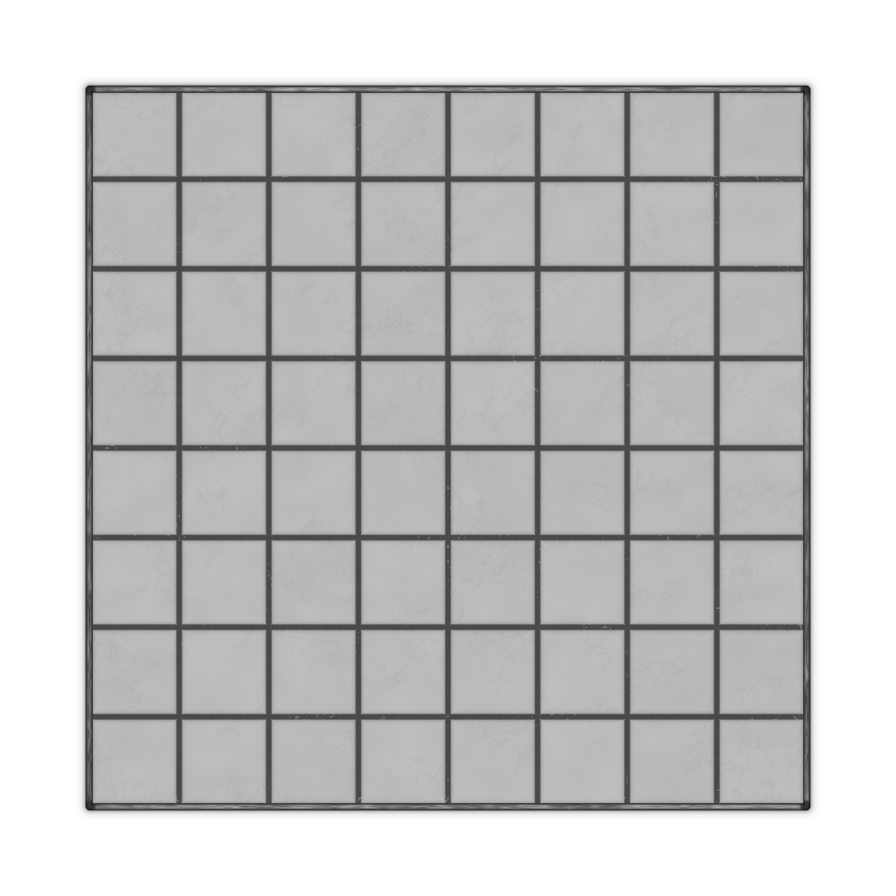
Write a Shadertoy shader that draws this pattern.

```glsl
float hash(vec2 p) {
    return fract(sin(dot(p, vec2(127.1, 311.7))) * 43758.5453);
}

float noise(vec2 p) {
    vec2 i = floor(p), f = fract(p);
    f = f * f * (3.0 - 2.0 * f);
    return mix(mix(hash(i), hash(i + vec2(1, 0)), f.x),
               mix(hash(i + vec2(0, 1)), hash(i + vec2(1, 1)), f.x), f.y);
}

float fbm(vec2 p) {
    float sum = 0.0, amp = 0.5;
    for (int i = 0; i < 4; i++) {
        sum += amp * noise(p);
        p = mat2(1.6, 1.2, -1.2, 1.6) * p + 7.3;
        amp *= 0.5;
    }
    return sum;
}

float roundedBox(vec2 p, float halfSize, float radius) {
    vec2 q = abs(p) - halfSize + radius;
    return length(max(q, 0.0)) + min(max(q.x, q.y), 0.0) - radius;
}

// Pale tile with faint clouds, thin veins and a darkened rim
float tileShade(vec2 p, float rim) {
    vec2 id = floor(p * 10.0);
    vec2 q = p + 3.0 * vec2(hash(id), hash(id + 19.0));
    float cloud = fbm(q * 35.0) - 0.47;
    float warp = fbm(q * 60.0 + 4.0);
    float vein = 1.0 - smoothstep(0.0, 0.07, abs(fbm(q * 75.0 + 2.0 * warp) - 0.5));
    float wear = smoothstep(0.4, 0.7, noise(q * 28.0 + 11.0));
    float shade = 0.733 + 0.035 * cloud - 0.018 * vein * wear;
    shade += 0.01 * (hash(id + 5.0) - 0.5);
    return shade - 0.17 * exp(-max(rim, 0.0) / 0.0016);
}

// Dark grout with sparse pale scuffs
float groutShade(vec2 p, float dist) {
    float scuff = smoothstep(0.78, 0.95, noise(p * 330.0)) * smoothstep(0.55, 0.8, noise(p * 23.0));
    float grain = noise(p * 500.0) - 0.5;
    return 0.285 + 0.03 * smoothstep(0.001, 0.003, dist) + 0.025 * grain + 0.16 * scuff;
}

// Brushed metal rail with dark edges and corner caps
float frameShade(vec2 p, float depth) {
    bool level = abs(p.y) > abs(p.x);
    vec2 q = level ? p : p.yx + 5.0;
    float streak = noise(q * vec2(110, 600)) - 0.5;
    float patches = fbm(q * vec2(40, 150)) - 0.47;
    float metal = (level ? 0.52 : 0.43) + 0.2 * streak + 0.35 * patches;
    float t = depth / 0.008;
    float body = smoothstep(0.05, 0.4, t) * (1.0 - smoothstep(0.62, 0.98, t));
    float shade = mix(0.19, metal, body);
    float cap = 1.0 - smoothstep(0.004, 0.009, length(abs(p) - 0.4));
    return mix(shade, 0.1 + 0.1 * body, cap);
}

void mainImage(out vec4 fragColor, in vec2 fragCoord) {
    vec2 p = (fragCoord - 0.5 * iResolution.xy) / iResolution.y;
    float px = 0.75 / iResolution.y;

    // Distances to the grid lines and the panel edge
    vec2 cell = abs(fract(p * 10.0 + 0.5) - 0.5) / 10.0;
    float line = min(cell.x, cell.y);
    float panel = roundedBox(p, 0.4045, 0.005);
    float inner = roundedBox(p, 0.3965, 0.001);

    // Tiles, grout, then frame
    float shade = tileShade(p, min(line - 0.0031, -inner));
    shade = mix(groutShade(p, line), shade, smoothstep(-px, px, line - 0.0031));
    shade = mix(shade, frameShade(p, -panel), smoothstep(-px, px, inner));

    // Soft shadow on the white ground
    float ground = 1.0 - 0.38 * exp(-max(panel, 0.0) / 0.0028);
    shade = mix(shade, ground, smoothstep(-px, px, panel));
    fragColor = vec4(vec3(shade), 1.0);
}
```
